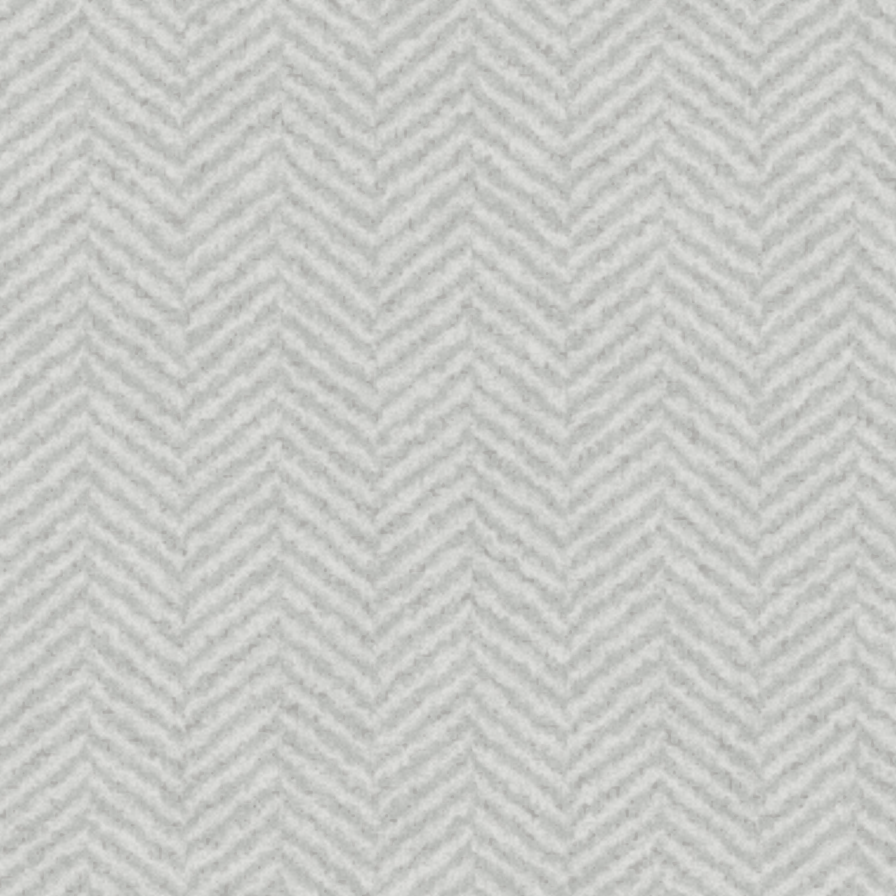
Give the GLSL for this texture, as a Shadertoy shader.

```glsl
float hash(vec2 p) {
    vec3 q = fract(vec3(p.xyx) * 0.1031);
    q += dot(q, q.yzx + 33.33);
    return fract((q.x + q.y) * q.z);
}

float noise(vec2 p) {
    vec2 cell = floor(p), f = fract(p);
    f = f * f * (3.0 - 2.0 * f);
    return mix(mix(hash(cell), hash(cell + vec2(1, 0)), f.x),
               mix(hash(cell + vec2(0, 1)), hash(cell + vec2(1, 1)), f.x), f.y);
}

// Soft rib: 0 in the groove, 1 on the raised yarn
float rib(float phase) {
    return 0.53 + 0.47 * cos(6.28318 * phase);
}

void mainImage(out vec4 fragColor, in vec2 fragCoord) {
    vec2 uv = fragCoord / iResolution.xy;

    // Uneven yarn: broad drift plus a fuzzy wobble
    vec2 wobble = vec2(noise(uv * 75.0), noise(uv * 75.0 + 41.0)) - 0.5;
    vec2 fuzz = vec2(noise(uv * 170.0 + 7.0), noise(uv * 170.0 + 93.0)) - 0.5;
    vec2 p = uv + wobble * 0.007 + fuzz * 0.007;
    p.y += (noise(uv * 9.0 + 17.0) - 0.5) * 0.004;

    // Columns alternate between falling and rising ribs
    float column = (p.x - 0.099) / 0.1071;
    float fromPeak = abs(mod(column + 1.0, 2.0) - 1.0);
    float phase = 28.0 * (p.y + 0.083 * fromPeak);
    float seam = sin(3.14159 * column);
    float weave = mix(rib(phase), rib(phase + 0.35), smoothstep(-0.15, 0.15, seam));
    weave -= 0.1 * (1.0 - smoothstep(0.0, 0.25, abs(seam)));

    // Brushed fibres and worn patches
    float fibre = noise(uv * 210.0 + 5.0) - 0.5;
    float grain = noise(uv * 380.0 + 29.0) - 0.5;
    float wear = noise(uv * 30.0 + 61.0) - 0.5;
    float shade = 0.08 + 0.82 * weave + 0.32 * fibre + 0.34 * grain + 0.2 * wear;
    vec3 color = mix(vec3(0.725, 0.733, 0.718), vec3(0.854, 0.856, 0.844), clamp(shade, -0.15, 1.1));

    // Dark flecks with a faint warm tint, mostly in the grooves
    float fleck = smoothstep(0.66, 0.95, noise(uv * 190.0 + 120.0)) * (1.0 - 0.8 * clamp(weave, 0.0, 1.0));
    color -= fleck * vec3(0.055, 0.068, 0.066);

    fragColor = vec4(color, 1.0);
}
```
